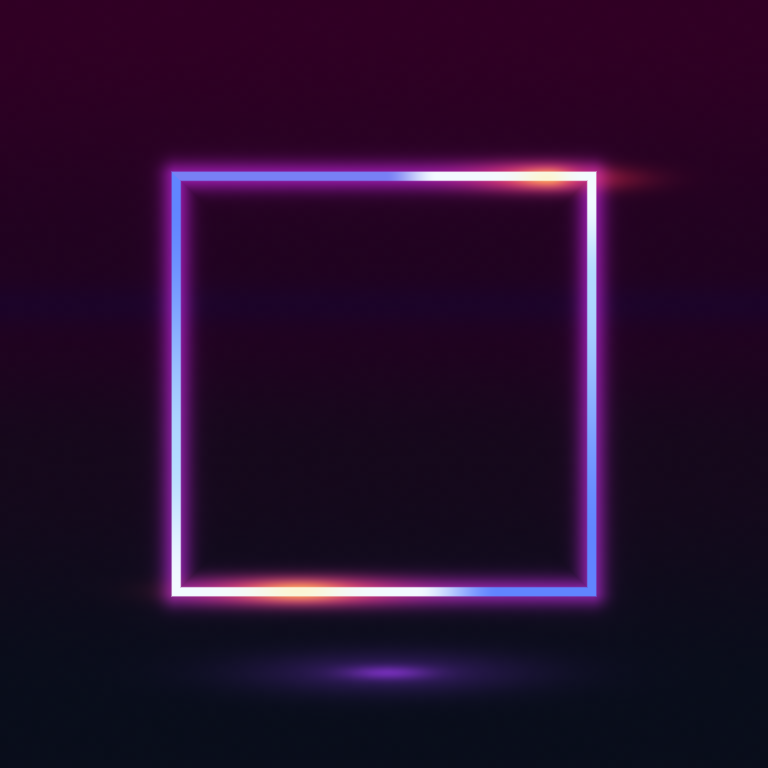
Write a WebGL 2 fragment shader that draws this background.

```glsl
#version 300 es
precision highp float;
// Neon square frame with warm flares above a faint violet floor light.

uniform vec2 u_resolution;
out vec4 outColor;

const vec3 PURPLE = vec3(0.50, 0.09, 0.58);
const vec3 BLUE = vec3(0.38, 0.52, 1.00);
const vec3 ICE = vec3(0.70, 0.86, 1.00);
const vec3 WHITE = vec3(0.95, 0.98, 1.00);
const vec3 CORAL = vec3(1.00, 0.26, 0.36);
const vec3 AMBER = vec3(1.00, 0.78, 0.35);

float hash(vec2 p) {
    return fract(sin(dot(p, vec2(127.1, 311.7))) * 43758.5453);
}

// Signed distance to a square, rounded outside its corners
float squareDistance(vec2 p, float halfSize) {
    vec2 q = abs(p) - halfSize;
    return length(max(q, 0.0)) + min(max(q.x, q.y), 0.0);
}

// Elliptic falloff with separate left and right reach
float flare(vec2 p, vec2 center, float left, float right, float height) {
    vec2 d = p - center;
    d /= vec2(d.x < 0.0 ? left : right, height);
    return exp(-dot(d, d));
}

// Dark vertical gradient with an indigo band
vec3 backdrop(vec2 uv) {
    vec3 color = mix(vec3(0.035, 0.052, 0.105), vec3(0.085, 0.033, 0.108), smoothstep(0.08, 0.42, uv.y));
    color = mix(color, vec3(0.125, 0.010, 0.125), smoothstep(0.40, 0.58, uv.y));
    color = mix(color, vec3(0.190, 0.000, 0.142), smoothstep(0.62, 1.0, uv.y));
    float band = exp(-pow((uv.y - 0.603) / 0.026, 2.0));
    color = mix(color, vec3(0.105, 0.015, 0.165), 0.85 * band);
    return color + (hash(floor(uv * 96.0)) - 0.5) * 0.004;
}

// Tube colour: each side runs between blue and white
vec3 tubeColor(vec2 p, float halfSize) {
    float rise = clamp(p.y / halfSize * 0.5 + 0.5, 0.0, 1.0);
    vec3 leftSide = mix(ICE, BLUE, smoothstep(0.30, 0.95, rise));
    leftSide = mix(WHITE, leftSide, smoothstep(0.0, 0.35, rise));
    vec3 rightSide = mix(BLUE, ICE, smoothstep(0.10, 0.80, rise));
    rightSide = mix(rightSide, WHITE, smoothstep(0.75, 0.95, rise));
    vec3 topSide = mix(vec3(0.47, 0.50, 0.96), WHITE, smoothstep(0.0, 0.07, p.x));
    vec3 bottomSide = mix(WHITE, BLUE, smoothstep(0.04, 0.15, p.x));
    vec3 vertical = p.x < 0.0 ? leftSide : rightSide;
    vec3 horizontal = p.y < 0.0 ? bottomSide : topSide;
    return abs(p.x) > abs(p.y) ? vertical : horizontal;
}

// Screen blend keeps overlapping light below full white
vec3 screenBlend(vec3 base, vec3 light) {
    return 1.0 - (1.0 - base) * (1.0 - clamp(light, 0.0, 1.0));
}

void main() {
    float unit = min(u_resolution.x, u_resolution.y);
    vec2 p = (gl_FragCoord.xy - 0.5 * u_resolution) / unit;
    float pixel = 1.0 / unit;
    const float HALF_SIZE = 0.2705;
    const float HALF_LINE = 0.006;
    vec3 color = backdrop(gl_FragCoord.xy / u_resolution);

    // Floor light: wide haze and a small bright core
    vec2 floorCenter = vec2(0.005, -0.376);
    float haze = flare(p, floorCenter, 0.18, 0.18, 0.027);
    float core = flare(p, floorCenter, 0.055, 0.055, 0.009);
    color += vec3(0.15, 0.055, 0.25) * haze + vec3(0.25, 0.07, 0.34) * core;

    // Purple glow on both sides of the tube
    float edge = abs(squareDistance(p, HALF_SIZE));
    float glow = exp(-pow(edge / 0.019, 2.0));
    float halo = exp(-edge / 0.022);
    color = screenBlend(color, PURPLE * (0.90 * glow + 0.12 * halo));

    // Warm flares on the top right and bottom left
    vec2 topCenter = vec2(0.213, 0.269);
    vec2 bottomCenter = vec2(-0.110, -0.270);
    float warm = flare(p, topCenter, 0.095, 0.060, 0.017)
               + flare(p, bottomCenter, 0.120, 0.130, 0.017);
    float hot = flare(p, topCenter, 0.038, 0.026, 0.011)
              + flare(p, bottomCenter, 0.060, 0.055, 0.012);
    float streak = flare(p, vec2(0.285, 0.267), 0.02, 0.070, 0.016);
    color = screenBlend(color, vec3(0.30, 0.05, 0.06) * streak);
    color = mix(color, CORAL, clamp(warm, 0.0, 1.0) * 0.88);
    color = mix(color, AMBER, clamp(hot, 0.0, 1.0) * 0.75);

    // Crisp tube with square corners
    float tube = abs(max(abs(p.x), abs(p.y)) - HALF_SIZE) - HALF_LINE;
    vec3 lit = mix(tubeColor(p, HALF_SIZE), vec3(1.0, 0.96, 0.76), 0.7 * clamp(hot, 0.0, 1.0));
    color = mix(color, lit, 1.0 - smoothstep(-pixel, pixel, tube));

    outColor = vec4(clamp(color, 0.0, 1.0), 1.0);
}
```
